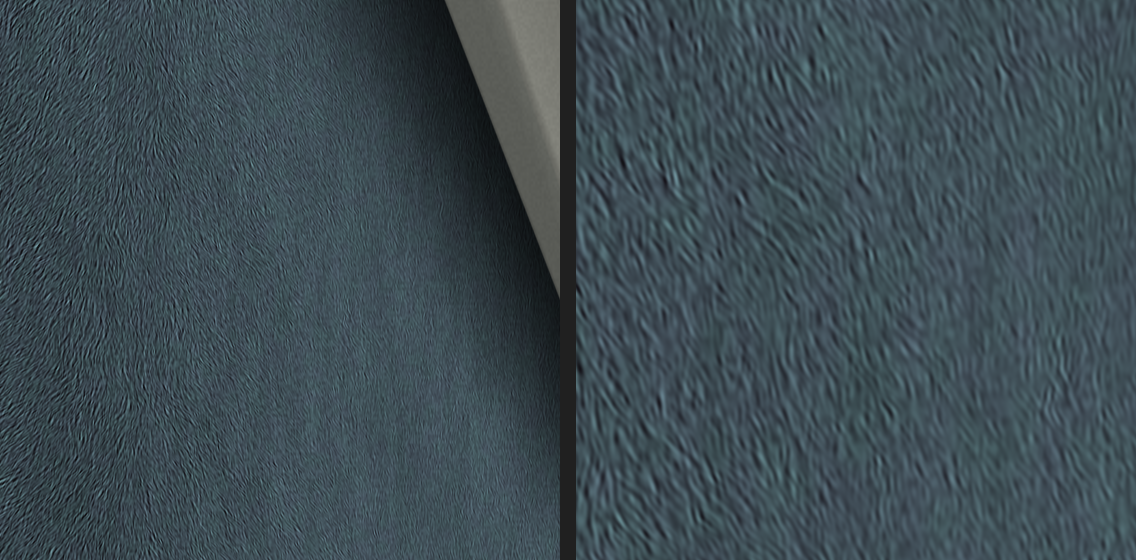
Left: the whole. Right: its middle third, enlarged.
A Shadertoy shader for this texture:

```glsl
// Dark blue-grey grained leather, shaded beside a slanted pale panel.
#define LEATHER vec3(0.252, 0.315, 0.346)
#define TRIM vec3(0.372, 0.380, 0.358)
#define PANEL vec3(0.495, 0.498, 0.468)
#define COARSE_CELLS 40.0
#define FINE_CELLS 64.0
#define RIDGE_FREQ 19.0
#define GRAIN_LEFT 0.37
#define GRAIN_RIGHT 0.13
#define SPECKLE 0.38
#define SHADOW_FLOOR 0.20

vec3 hash3(vec2 p) {
    vec3 q = fract(vec3(p.xyx) * vec3(0.1031, 0.1030, 0.0973));
    q += dot(q, q.yxz + 33.33);
    return fract((q.xxy + q.yzz) * q.zyx);
}

// Smooth noise on a lattice, -0.5 to 0.5
float speckle(vec2 p) {
    vec2 c = floor(p), f = fract(p);
    f = f * f * (3.0 - 2.0 * f);
    float low = mix(hash3(c).x, hash3(c + vec2(1, 0)).x, f.x);
    float high = mix(hash3(c + vec2(0, 1)).x, hash3(c + vec2(1, 1)).x, f.x);
    return mix(low, high, f.y) - 0.5;
}

// Slow undulation from layered sines, roughly -1 to 1
float wobble(vec2 p) {
    return 0.5 * sin(7.0 * p.x + 5.0 * p.y + 1.3 * sin(9.0 * p.y))
         + 0.3 * sin(17.0 * p.x - 11.0 * p.y + 2.0)
         + 0.2 * sin(23.0 * p.y + 13.0 * p.x + 4.0);
}

// Lean of the grain from vertical: right on the left side, then left, then upright
float grainTilt(vec2 p) {
    float w = wobble(p * 2.3);
    float patches = speckle(p * vec2(15.0, 11.0) + 40.0);
    float turn = smoothstep(0.04, 0.34, p.x + 0.10 * w + 0.16 * patches - 0.08 * p.y);
    float tilt = mix(0.62, -0.48, turn);
    tilt = mix(tilt, -0.06, smoothstep(0.36, 0.82, p.x));
    return tilt + (0.14 * w + 0.5 * patches) * (1.0 - 0.7 * p.x);
}

// Cellular noise of short ridged strokes that follow the grain direction
float strokes(vec2 p, float cells, float seed) {
    vec2 q = p * cells, home = floor(q);
    float sum = 0.0;
    for (int j = -1; j <= 1; j++)
    for (int i = -1; i <= 1; i++) {
        vec2 cell = home + vec2(i, j);
        float tilt = grainTilt((cell + 0.5) / cells);
        for (int n = 0; n < 4; n++) {
            vec3 h = hash3(cell + seed + 71.0 * float(n));
            vec3 k = hash3(cell + seed + 71.0 * float(n) + 317.0);
            float a = tilt + 0.7 * (h.z - 0.5);
            vec2 axis = vec2(sin(a), cos(a));
            vec2 d = q - cell - h.xy;
            float along = dot(d, axis);
            float across = dot(d, vec2(axis.y, -axis.x));
            float env = max(0.0, 1.0 - 2.0 * along * along - 4.0 * across * across);
            float freq = RIDGE_FREQ * mix(0.7, 1.2, k.x);
            sum += env * env * cos(freq * across + 6.2832 * k.y);
        }
    }
    return sum;
}

// Distance to a slanted seam leaving the top edge at topX; positive on its left
float seam(vec2 p, float topX, float slope) {
    return (topX + slope * (1.0 - p.y) - p.x) / sqrt(1.0 + slope * slope);
}

vec3 leather(vec2 p, float edge, float coarse, float fine, float dust) {
    // Broad light: brightest right of centre, shadow deepening at the trim
    float light = mix(0.88, 1.02, smoothstep(0.0, 0.6, p.x));
    light *= 1.0 - 0.08 * (1.0 - p.y) * (1.0 - smoothstep(0.1, 0.6, p.x));
    float reach = mix(0.20, 0.33, p.y);
    light *= mix(SHADOW_FLOOR, 1.0, smoothstep(-0.05, reach, edge));
    light *= 1.0 + 0.03 * wobble(p * vec2(3.0, 1.1));

    // Faint upright streaks
    light *= 1.0 + 0.10 * speckle(p * vec2(70.0, 9.0));

    // Grain fades and refines toward the right, in uneven patches
    float right = smoothstep(0.0, 0.75, p.x);
    float g = mix(0.85 * coarse + 0.6 * fine, 0.4 * coarse + 0.9 * fine, right);
    float patches = 1.0 + 0.7 * speckle(p * vec2(34.0, 24.0) + 9.0);
    float relief = g * patches * mix(GRAIN_LEFT, GRAIN_RIGHT, right);
    relief += dust * SPECKLE * mix(1.0, 0.55, right);

    // Greenish crests, violet hollows
    float hue = 0.07 * speckle(p * vec2(60.0, 45.0) + 77.0);
    vec3 tint = vec3(0.92, 1.04, 0.97);
    vec3 base = LEATHER * (1.0 + hue * vec3(-0.6, 0.7, -0.3));
    return base * light * max(vec3(0.25), 1.0 + relief * tint);
}

void mainImage(out vec4 fragColor, in vec2 fragCoord) {
    vec2 p = fragCoord / iResolution.xy;
    float px = 1.0 / iResolution.y;
    float outer = seam(p, 0.794, 0.385);
    float inner = seam(p, 0.885, 0.345);

    float coarse = strokes(p, COARSE_CELLS, 11.0);
    float fine = strokes(p, FINE_CELLS, 503.0);
    float dust = speckle(p * vec2(260.0, 190.0));
    vec3 color = leather(p, outer, coarse, fine, dust);

    // Trim strip, a little brighter at its inner fold
    float fold = smoothstep(0.03, 0.0, inner);
    vec3 trim = TRIM * (0.95 + 0.07 * fold + 0.08 * (p.y - 0.7));
    trim *= mix(0.85, 1.0, smoothstep(0.0, 0.006, -outer));

    // Inner panel, lit near the seam and dimming to the corner
    float depth = -inner;
    vec3 panel = PANEL * (1.06 - 1.1 * depth) * mix(1.06, 0.96, p.y);
    panel *= mix(0.80, 1.0, smoothstep(0.0, 0.018, depth));

    vec3 metal = mix(panel, trim, smoothstep(-1.5 * px, 1.5 * px, inner));
    metal *= 1.0 + 0.06 * dust;
    color = mix(metal, color, smoothstep(-px, px, outer));
    fragColor = vec4(color, 1.0);
}
```
